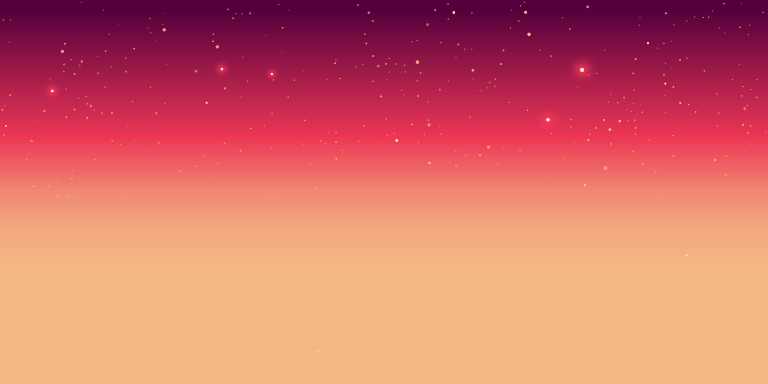
This background is drawn by a WebGL 2 fragment shader. Its source:

```glsl
#version 300 es
precision highp float;

uniform vec2 u_resolution;
out vec4 fragColor;

const vec3 PLUM = vec3(0.325, 0.0, 0.235);
const vec3 CRIMSON = vec3(0.925, 0.21, 0.33);
const vec3 CORAL = vec3(0.94, 0.535, 0.45);
const vec3 APRICOT = vec3(0.947, 0.665, 0.503);
const vec3 SAND = vec3(0.957, 0.722, 0.522);
const vec3 STAR = vec3(1.0, 0.76, 0.56);
const vec3 GLOW = vec3(1.0, 0.22, 0.38);

// Centre and spread of each star cluster, in units of canvas height
const vec3 CLUSTERS[12] = vec3[12](
    vec3(1.02, 0.86, 0.08), vec3(0.25, 0.73, 0.05), vec3(0.75, 0.69, 0.04),
    vec3(0.87, 0.62, 0.04), vec3(1.59, 0.66, 0.06), vec3(1.93, 0.71, 0.06),
    vec3(1.20, 0.58, 0.04), vec3(0.60, 0.96, 0.03), vec3(0.83, 0.88, 0.04),
    vec3(0.16, 0.51, 0.05), vec3(1.77, 0.84, 0.05), vec3(0.40, 0.92, 0.06));

// Centre and radius of each glowing star
const vec3 BEACONS[5] = vec3[5](
    vec3(0.136, 0.763, 0.014), vec3(0.578, 0.820, 0.013),
    vec3(0.708, 0.807, 0.011), vec3(1.516, 0.818, 0.022),
    vec3(1.427, 0.688, 0.018));

float hash(vec2 p) {
    return fract(sin(dot(p, vec2(127.1, 311.7))) * 43758.5453);
}

vec3 skyGradient(float y) {
    vec3 color = mix(SAND, APRICOT, smoothstep(0.28, 0.40, y));
    color = mix(color, CORAL, clamp((y - 0.40) / 0.10, 0.0, 1.0));
    color = mix(color, CRIMSON, clamp((y - 0.50) / 0.145, 0.0, 1.0));
    return mix(color, PLUM, clamp((y - 0.645) / 0.33, 0.0, 1.0));
}

float clusterDensity(vec2 p) {
    float density = 0.0;
    for (int i = 0; i < 12; i++) {
        vec2 offset = (p - CLUSTERS[i].xy) / CLUSTERS[i].z;
        density += exp(-dot(offset, offset));
    }
    return min(density, 1.0);
}

float disc(vec2 p, float radius, float pixel) {
    return 1.0 - smoothstep(radius - 0.5 * pixel, radius + 0.5 * pixel, length(p));
}

// One jittered star per grid cell, kept with a local probability
float starLayer(vec2 p, float cellSize, float radius, float base, float gain, float seed, float pixel) {
    vec2 cell = floor(p / cellSize);
    vec2 id = cell + seed;
    vec2 jitter = vec2(hash(id + 3.1), hash(id + 7.7));
    vec2 center = (cell + 0.2 + 0.6 * jitter) * cellSize;
    float fade = smoothstep(0.44, 0.66, center.y);
    float chance = base * fade + gain * clusterDensity(center);
    float size = radius * mix(0.6, 1.2, hash(id + 13.3));
    float brightness = mix(0.35, 1.0, hash(id + 19.9));
    return step(hash(id), chance) * brightness * disc(p - center, size, pixel);
}

vec3 addBeacons(vec3 color, vec2 p, float pixel) {
    for (int i = 0; i < 5; i++) {
        vec2 offset = p - BEACONS[i].xy;
        float radius = BEACONS[i].z;
        float halo = exp(-dot(offset, offset) / (radius * radius));
        color = mix(color, GLOW, 0.7 * halo);
        color = mix(color, STAR + 0.15, disc(offset, 0.25 * radius, pixel));
    }
    return color;
}

void main() {
    vec2 p = gl_FragCoord.xy / u_resolution.y;
    float pixel = 1.0 / u_resolution.y;
    vec3 color = skyGradient(p.y);

    // Fine dust and larger stars
    float fine = starLayer(p, 0.02, 0.0022, 0.09, 0.26, 11.0, pixel);
    float large = starLayer(p, 0.05, 0.0038, 0.09, 0.14, 47.0, pixel);
    color = mix(color, STAR, 0.8 * fine);
    color = mix(color, STAR + 0.08, large);

    color = addBeacons(color, p, pixel);
    fragColor = vec4(clamp(color, 0.0, 1.0), 1.0);
}
```
